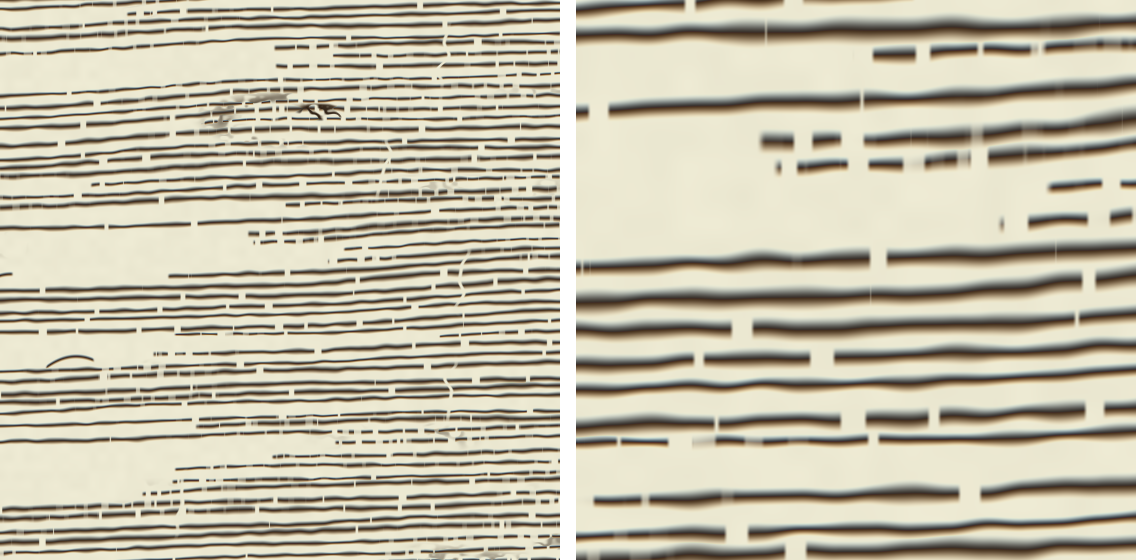
Left: the whole. Right: its middle third, enlarged.
This texture is drawn by a Shadertoy shader. Its source:

```glsl
#define ROWS 54.0
#define HALF_WIDTH 0.0066
#define SLOPE 0.018
#define WARP 0.03
#define FRINGE 0.0004
#define CRACKS 5
#define PAPER vec3(0.925, 0.912, 0.822)
#define INK vec3(0.195, 0.14, 0.09)
#define BAND_Y vec4(0.87, 0.54, 0.37, 0.165)
#define BAND_H vec4(0.035, 0.05, 0.032, 0.036)

float hash(vec2 p) {
    return fract(sin(dot(p, vec2(127.1, 311.7))) * 43758.5453);
}

float noise(vec2 p) {
    vec2 i = floor(p), f = fract(p);
    f = f * f * (3.0 - 2.0 * f);
    return mix(mix(hash(i), hash(i + vec2(1, 0)), f.x),
               mix(hash(i + vec2(0, 1)), hash(i + vec2(1, 1)), f.x), f.y);
}

// Soft stroke profile, with the colour channels slightly out of register
vec3 stroke(float d, float halfWidth) {
    vec3 a = abs(d + FRINGE * vec3(-1, 0, 1));
    return 1.0 - smoothstep(-0.15 * halfWidth, halfWidth, a);
}

// One random break per cell along a row; some cells stay whole
float breaks(float x, float id, float cellLength) {
    float u = x / cellLength + 10.0 * hash(vec2(id, 3.0));
    vec2 cell = vec2(floor(u), id);
    float center = 0.2 + 0.6 * hash(cell);
    float halfGap = mix(-0.005, 0.006, hash(cell + 19.0));
    return smoothstep(halfGap, halfGap + 0.003, abs(fract(u) - center) * cellLength);
}

// Worn areas, strongest at the upper right
float wear(vec2 p) {
    float dy = (p.y - 0.87) / 0.1;
    float zone = smoothstep(0.15, 0.7, p.x) * exp(-dy * dy);
    return 0.7 * noise(p * vec2(4.0, 9.0) + 5.0) + 0.42 * zone;
}

// Rows inside the open bands begin partway across
float rowStart(float id) {
    vec4 q = abs(id / ROWS - BAND_Y) / BAND_H;
    float inside = 1.0 - min(min(q.x, q.y), min(q.z, q.w));
    float h = hash(vec2(id, 8.0));
    if (inside > 0.0) return 0.12 + 0.35 * inside + 0.35 * h;
    return h > 0.9 ? 0.5 * hash(vec2(id, 9.0)) : -1.0;
}

vec3 engravedRow(vec2 p, float id, float worn) {
    float wobble = 0.45 * (hash(vec2(id, 1.0)) - 0.5)
                 + 0.35 * (noise(vec2(p.x * 4.0, id * 7.0)) - 0.5)
                 + 0.13 * (noise(vec2(p.x * 45.0, id * 3.0)) - 0.5);
    float d = p.y - (id + 0.5 + wobble) / ROWS;
    float halfWidth = HALF_WIDTH * (0.75 + 0.5 * hash(vec2(id, 2.0))
                    + 0.5 * (noise(vec2(p.x * 32.0, id * 5.0)) - 0.5));
    float start = rowStart(id);
    float keep = breaks(p.x, id, mix(0.07, 0.3, hash(vec2(id, 4.0))));
    keep *= mix(1.0, breaks(p.x, id + 200.0, 0.028), worn);
    keep *= smoothstep(start, start + 0.006, p.x);
    // Fresh starts are dotted before they run on
    float faint = 1.0 - smoothstep(start + 0.05, start + 0.2, p.x);
    keep *= mix(1.0, breaks(p.x, id + 400.0, 0.035), faint);
    return stroke(d, halfWidth * mix(1.0, 0.8, faint)) * keep;
}

// Pale slits that cut across several rows
float crackCut(vec2 p) {
    float cut = 0.0;
    for (int i = 0; i < CRACKS; i++) {
        float k = float(i);
        vec2 c = vec2(0.25 + 0.6 * hash(vec2(k, 31.0)), (k + 0.5) / float(CRACKS));
        float x = c.x + 0.02 * (noise(vec2(p.y * 40.0, k)) - 0.5) + 0.15 * (p.y - c.y);
        float slit = 1.0 - smoothstep(0.001, 0.005, abs(p.x - x));
        cut = max(cut, slit * (1.0 - smoothstep(0.03, 0.07, abs(p.y - c.y))));
    }
    return cut;
}

// Ragged knots of ink in the most worn areas
vec3 knots(vec2 p, float w) {
    float n = 0.65 * noise(p * vec2(32.0, 52.0)) + 0.35 * noise(p * vec2(75.0, 110.0));
    float patches = smoothstep(0.45, 0.65, noise(p * vec2(14.0, 30.0) + 40.0));
    float ridge = 1.0 - smoothstep(0.02, 0.15, abs(n - 0.5));
    return vec3(ridge * patches * smoothstep(0.58, 0.76, w));
}

// Small curved flick in an open band
vec3 flick(vec2 p, vec2 c, float reach) {
    vec2 q = p - c;
    float ends = 1.0 - smoothstep(reach - 0.006, reach, abs(q.x));
    return stroke(q.y + 7.0 * q.x * q.x - 0.12 * q.x, HALF_WIDTH * 0.8) * ends;
}

void mainImage(out vec4 fragColor, in vec2 fragCoord) {
    vec2 p = fragCoord / iResolution.y;
    float w = wear(p);
    float worn = smoothstep(0.42, 0.7, w);

    // Gently bent, slightly rising rows
    vec2 q = p;
    q.y -= SLOPE * p.x + WARP * (noise(p * vec2(2.0, 4.0)) - 0.5);
    float row = floor(q.y * ROWS);
    vec3 ink = vec3(0.0);
    for (int i = -1; i <= 1; i++)
        ink = max(ink, engravedRow(q, row + float(i), worn));
    ink *= 1.0 - crackCut(p);
    ink = max(ink, knots(p, w));
    ink = max(ink, flick(q, vec2(0.125, 0.368), 0.045));
    ink = max(ink, flick(q, vec2(0.01, 0.52), 0.015));

    // Faint paper mottling
    vec3 paper = PAPER + 0.02 * (noise(p * 60.0) - 0.5);
    fragColor = vec4(mix(paper, INK, ink), 1.0);
}
```
